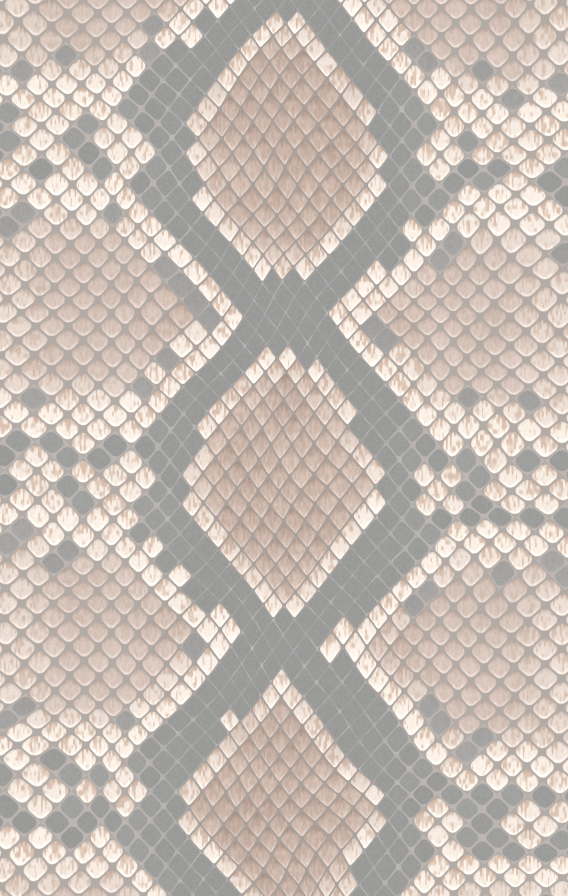
Write a WebGL 2 fragment shader that draws this texture.

```glsl
#version 300 es
precision highp float;
// Pale snakeskin: a column of tan diamonds inside a slate zigzag, with cream-edged
// half diamonds on both flanks. A staggered lattice of scales widens toward the sides,
// and each scale takes one colour from the zone in which its centre lies.
uniform vec2 u_resolution;
out vec4 fragColor;

float hash(vec2 p) {
  vec3 h = fract(p.xyx * 0.1031);
  h += dot(h, h.yzx + 33.33);
  return fract((h.x + h.y) * h.z);
}

float noise(vec2 p) {
  vec2 i = floor(p), f = fract(p);
  f = f * f * (3.0 - 2.0 * f);
  return mix(mix(hash(i), hash(i + vec2(1, 0)), f.x),
             mix(hash(i + vec2(0, 1)), hash(i + vec2(1, 1)), f.x), f.y);
}

void main() {
  // Canvas height is 100 units; x is zero on the spine
  float unit = 100.0 / u_resolution.y;
  vec2 p = (gl_FragCoord.xy - vec2(0.5 * u_resolution.x, 0.0)) * unit;
  vec2 bent = p + 1.3 * (vec2(noise(p * 0.13), noise(p * 0.13 + 40.0)) - 0.5);

  // Staggered lattice of rhombic scales, wider away from the spine
  const float WIDTH = 2.35, HEIGHT = 3.25, SPREAD = 0.0085;
  float column = bent.x / (WIDTH * (1.0 + SPREAD * abs(bent.x)));
  float row = bent.y / HEIGHT;
  vec2 lattice = vec2(column + row, column - row);
  vec2 id = floor(lattice);
  vec2 q = lattice - id - 0.5;
  float up = q.x - q.y;
  float midColumn = 0.5 * (id.x + id.y + 1.0);
  vec2 centre = vec2(WIDTH * midColumn / (1.0 - SPREAD * WIDTH * abs(midColumn)),
                     HEIGHT * 0.5 * (id.x - id.y));
  float chance = hash(id + 71.0);
  float chance2 = hash(id + 193.0);

  // Zones: t is the height from the widest part of the nearest diamond
  float x = abs(centre.x);
  float y = centre.y + 0.04 * centre.x;
  float t = abs(mod(y - 83.1 + 18.35, 36.7) - 18.35);
  float s = 18.35 - t;
  float heart = 1.0 - pow(x / 11.4, 1.3) - pow(t / 15.2, 1.3);
  float flank = min((x - 4.7) * 1.05, 14.5) - s + (chance - 0.5) * 0.8;
  float side = smoothstep(8.0, 18.0, x);
  bool inHeart = heart > 0.0;
  bool inFlank = flank > 0.0;

  // How pale and how slate this scale is
  float pale = 0.0, slate = 0.0;
  if (inHeart) {
    pale = (1.0 - smoothstep(0.16, 0.32, heart)) * (0.6 + 0.4 * chance);
  } else if (inFlank) {
    pale = 1.0 - smoothstep(2.8, 7.5, flank);
    pale = max(pale, 0.55 * smoothstep(24.0, 31.0, x));
    if (flank > 2.6 && flank < 6.5 && chance2 < 0.24) slate = 0.9;
  } else {
    float patchDistance = min(length(vec2(x - 17.7, t)), length(vec2(x - 27.5, t)));
    bool isPatch = patchDistance < 2.7 || (x > 19.0 && chance2 < 0.25);
    pale = isPatch ? 0.9 : 0.0;
    slate = isPatch ? 0.0 : 1.0;
  }

  // Rounded scale outline and its soft mask
  float edge = 50.0 / u_resolution.y;
  float corner = mix(0.14, 0.30, side);
  float reach = mix(0.46, 0.485, slate * (1.0 - side));
  float outline = length(max(abs(q) - reach + corner, 0.0)) - corner;
  float mask = 1.0 - smoothstep(-edge, edge * 0.6, outline);

  // Fibrous streaks and broad wear
  float fibre = noise(vec2(p.x * 4.5, p.y * 1.6) + chance * 50.0);
  float grain = noise(p * 6.0);
  float wear = noise(p * 0.22 + 9.0);

  // Scale colours
  float lift = 0.55 * fibre + 0.25 * chance + 0.3 * wear - 0.15 + 0.22 * side;
  vec3 skin = mix(vec3(0.745, 0.655, 0.605), vec3(0.89, 0.81, 0.765), clamp(lift, 0.0, 1.0));
  skin = mix(skin, vec3(0.86, 0.81, 0.78), 0.35 * side);
  skin -= 0.05 * smoothstep(0.0, 0.8, up);
  float bleach = smoothstep(0.15, 0.75, fibre + 0.25 * chance2 - 0.3 * up);
  vec3 cream = mix(vec3(0.86, 0.76, 0.69), vec3(0.99, 0.95, 0.91), bleach);
  vec3 slateTone = vec3(0.605, 0.605, 0.60) + 0.03 * (grain - 0.5) + 0.03 * side * chance;
  vec3 scale = mix(mix(skin, cream, pale), slateTone, slate);
  scale += 0.035 * (grain - 0.5) * (1.0 - slate);

  // Light catching the lower rim, shade below the upper one
  float rim = smoothstep(-0.20, -0.04, outline);
  scale += (1.0 - slate) * rim * (0.10 * smoothstep(0.0, 0.6, -up) - 0.05 * smoothstep(0.0, 0.6, up));

  // Seams between scales: grey in skin, faintly lit in slate
  vec3 skinSeam = mix(vec3(0.66, 0.63, 0.615), vec3(0.70, 0.67, 0.65), side);
  float lit = 0.65 + 0.08 * smoothstep(0.45, 0.9, noise(p * 1.3));
  vec3 slateSeam = mix(vec3(lit), vec3(0.74, 0.715, 0.70), side);
  vec3 seam = mix(skinSeam, slateSeam, slate);

  fragColor = vec4(clamp(mix(seam, scale, mask), 0.0, 1.0), 1.0);
}
```
